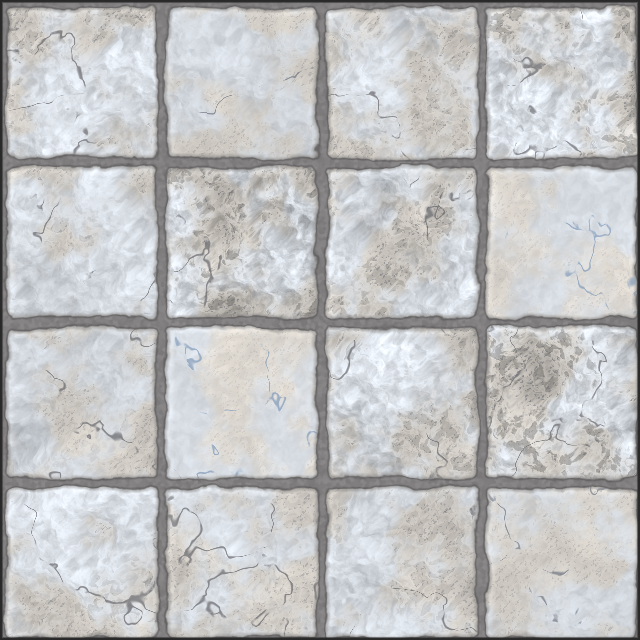
This texture is drawn by a WebGL 1 fragment shader. Its source:

```glsl
precision highp float;
// Four by four worn pale stone tiles with wobbly edges, set in grey grout.

uniform vec2 u_resolution;

vec3 hash3(vec2 cell) {
  vec3 q = fract(cell.xyx * vec3(0.1031, 0.1030, 0.0973));
  q += dot(q, q.yxz + 33.33);
  return fract((q.xxy + q.yzz) * q.zyx);
}

// Cellular noise: x = smoothly blended cell value, y = distance to nearest seed.
vec2 cellular(vec2 p) {
  vec2 base = floor(p);
  float total = 0.0, weights = 0.0, nearest = 4.0;
  for (int j = -1; j <= 1; j++) {
    for (int i = -1; i <= 1; i++) {
      vec2 cell = base + vec2(float(i), float(j));
      vec3 h = hash3(cell);
      vec2 offset = cell + h.xy - p;
      float dist2 = dot(offset, offset);
      float weight = exp(-7.0 * dist2);
      total += weight * h.z;
      weights += weight;
      nearest = min(nearest, dist2);
    }
  }
  return vec2(total / weights, sqrt(nearest));
}

// Four rotated octaves of blended cells, centred on zero.
float clouds(vec2 p) {
  float sum = 0.0, amplitude = 0.5;
  for (int i = 0; i < 4; i++) {
    sum += amplitude * (cellular(p).x - 0.5);
    p = mat2(1.6, 1.2, -1.2, 1.6) * p + 11.7;
    amplitude *= 0.55;
  }
  return sum;
}

// Roughness of each tile: 0 is smooth and bluish, 1 is deeply weathered.
float tileWear(vec2 id) {
  mat4 wearRows = mat4(0.45, 0.30, 0.40, 0.20,
                       0.30, 0.00, 0.60, 0.85,
                       0.40, 0.90, 0.60, 0.00,
                       0.50, 0.20, 0.45, 0.75);
  vec4 index = vec4(0.0, 1.0, 2.0, 3.0);
  vec4 column = step(abs(index - id.x), vec4(0.5));
  vec4 row = step(abs(index - id.y), vec4(0.5));
  return dot(column, wearRows * row);
}

vec3 stone(vec2 p, vec2 id) {
  vec2 s = p + id * 7.3 + 20.0;
  float wear = tileWear(id);
  float broad = clouds(s * 3.0);
  float grain = clouds(s * 19.0 + broad * 4.0);
  float patches = clouds(s * 2.6 + 31.0);

  // Mottled body, drifting between warm and cool
  float light = 0.85 + 0.03 * (hash3(id + 5.0).x - 0.5) - 0.03 * wear;
  light += broad * (0.12 + 0.3 * wear) + grain * (0.1 + 0.36 * wear);
  float warmth = smoothstep(-0.15, 0.2, patches - broad * 0.6 + 0.12 * (wear - 0.4));
  vec3 color = light * mix(vec3(0.975, 1.0, 1.03), vec3(1.025, 1.0, 0.965), warmth);

  // Grey stains and clusters of small pits
  float stain = smoothstep(0.0, 0.2, patches + grain * 0.5) * smoothstep(-0.08, 0.18, grain);
  color *= 1.0 - 0.38 * wear * stain;
  float pit = 1.0 - smoothstep(0.10, 0.28, cellular(s * 30.0 + grain * 3.0).y);
  pit *= smoothstep(0.0, 0.18, patches * 0.7 - broad * 0.5 + grain * 0.4);
  color = mix(color, vec3(0.45, 0.46, 0.49), pit * (0.15 + 0.6 * wear));

  // Broken cracks, blue on the smooth tiles
  float ridge = abs(clouds(s * 1.9 + 53.0) + 0.03);
  float crack = 1.0 - smoothstep(0.002, 0.014, ridge);
  crack *= smoothstep(0.0, 0.13, broad + patches * 0.6 + grain * 0.3);
  vec3 veinColor = mix(vec3(0.50, 0.60, 0.72), vec3(0.40, 0.40, 0.42), smoothstep(0.0, 0.3, wear));
  return mix(color, veinColor, crack * 0.7);
}

void main() {
  vec2 uv = gl_FragCoord.xy / u_resolution;
  vec2 grid = (uv - vec2(0.003, -0.004)) * 4.0;
  vec2 id = clamp(floor(grid), 0.0, 3.0);
  vec2 p = grid - id - 0.5;
  float aa = 4.0 / min(u_resolution.x, u_resolution.y);

  // Rounded tile outline with a hand-cut wobble
  vec2 seed = p + id * 3.7;
  vec2 wobble = vec2(clouds(seed * 5.0 + 3.0), clouds(seed * 5.0 + 71.0));
  vec2 q = abs(p + wobble * 0.06) - 0.468 + 0.035;
  float d = length(max(q, 0.0)) + min(max(q.x, q.y), 0.0) - 0.035;

  // Worn bevel, lit from the upper left
  vec3 tile = stone(p, id);
  vec2 slope = sign(p) * pow(min(abs(p) * 2.0, 1.0), vec2(8.0));
  float lit = clamp(dot(slope, vec2(-0.7, 0.7)), -1.0, 1.0);
  float shoulder = smoothstep(-0.065, -0.03, d) * (1.0 - smoothstep(-0.025, -0.008, d));
  tile += shoulder * (0.02 + 0.08 * lit);
  float rim = smoothstep(-0.028, 0.004, d);
  tile = mix(tile, vec3(0.58, 0.57, 0.56), rim * (0.7 - 0.2 * lit));

  // Grout, darker where it meets the tiles
  float sand = cellular(grid * 45.0).x - 0.5;
  vec3 grout = vec3(0.51, 0.50, 0.505) + 0.07 * sand;
  grout *= 0.78 + 0.22 * smoothstep(0.002, 0.018, d);
  vec3 color = mix(tile, grout, smoothstep(-aa, aa, d));

  // Thin dark frame
  vec2 margin = min(uv, 1.0 - uv);
  color = mix(vec3(0.16), color, smoothstep(0.002, 0.006, min(margin.x, margin.y)));
  gl_FragColor = vec4(clamp(color, 0.0, 1.0), 1.0);
}
```
